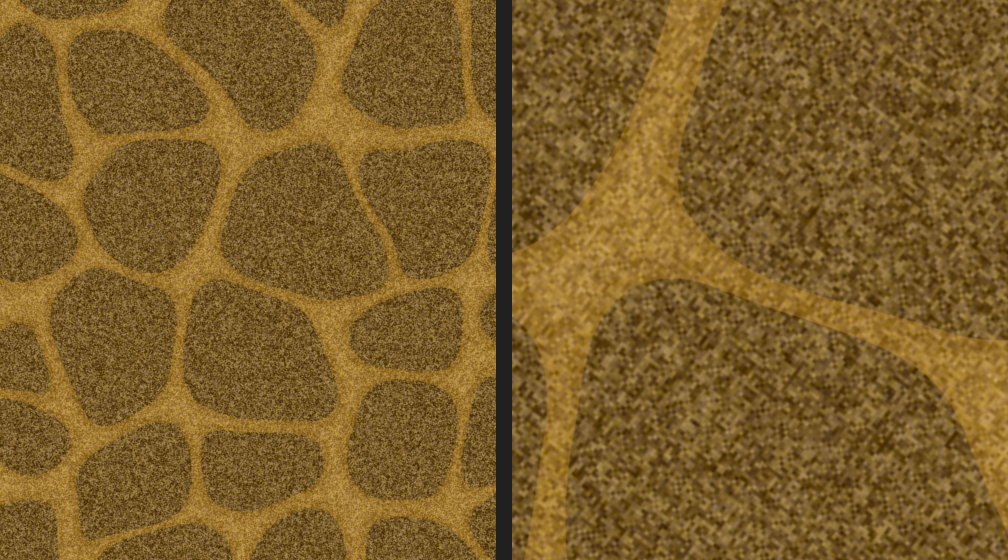
Left: the whole. Right: its middle third, enlarged.
Reproduce this pattern procedurally as a WebGL 1 fragment shader.

```glsl
precision highp float;
// Grainy brown pebble-shaped patches separated by a network of golden seams.

uniform vec2 u_resolution;

#define CELLS 4.4          // patches per canvas height
#define JITTER 0.78        // irregularity of patch centres
#define WARP 0.30          // bending of the outlines
#define ROUNDING 10.0      // lower values give rounder corners
#define SEAM 0.034         // half width of a seam, in patches
#define GRAIN_SCALE 430.0  // grains per canvas height
#define PATCH_GRAIN 0.30
#define SEAM_GRAIN 0.21
#define PATCH_COLOR vec3(0.458, 0.348, 0.158)
#define SEAM_EDGE_COLOR vec3(0.590, 0.438, 0.165)
#define SEAM_CORE_COLOR vec3(0.655, 0.503, 0.225)

float hash(vec2 p) {
  vec3 q = fract(vec3(p.xyx) * 0.1031);
  q += dot(q, q.yzx + 33.33);
  return fract((q.x + q.y) * q.z);
}

vec2 hash2(vec2 p) {
  return vec2(hash(p + 17.0), hash(p + 71.0));
}

float valueNoise(vec2 p) {
  vec2 cell = floor(p);
  vec2 f = fract(p);
  f = f * f * (3.0 - 2.0 * f);
  float low = mix(hash(cell), hash(cell + vec2(1.0, 0.0)), f.x);
  float high = mix(hash(cell + vec2(0.0, 1.0)), hash(cell + 1.0), f.x);
  return mix(low, high, f.y);
}

vec2 patchCentre(vec2 cell) {
  return cell + 0.5 + JITTER * (hash2(cell) - 0.5);
}

// Smoothed distance from p to the borders of its Voronoi cell.
float borderDistance(vec2 p) {
  vec2 base = floor(p);
  vec2 nearest = base;
  float nearestDist = 100.0;
  for (int y = -1; y <= 1; y++) {
    for (int x = -1; x <= 1; x++) {
      vec2 cell = base + vec2(float(x), float(y));
      vec2 toCentre = patchCentre(cell) - p;
      float dist = dot(toCentre, toCentre);
      if (dist < nearestDist) {
        nearestDist = dist;
        nearest = cell;
      }
    }
  }

  // A soft minimum over all bisectors rounds the corners.
  vec2 centre = patchCentre(nearest);
  float sum = 0.0;
  for (int y = -2; y <= 2; y++) {
    for (int x = -2; x <= 2; x++) {
      if (x == 0 && y == 0) continue;
      vec2 other = patchCentre(nearest + vec2(float(x), float(y)));
      float d = dot(0.5 * (centre + other) - p, normalize(other - centre));
      sum += exp(-ROUNDING * d);
    }
  }
  return -log(sum) / ROUNDING;
}

// Fine speckle with a weaker coarse layer, centred on zero.
float grain(vec2 p) {
  float fine = valueNoise(p) - 0.5;
  float coarse = valueNoise(p * 0.47 + 90.0) - 0.5;
  return fine + 0.5 * coarse;
}

void main() {
  vec2 uv = gl_FragCoord.xy / u_resolution.y;
  vec2 p = uv * CELLS + vec2(11.3, 5.7);

  // Bend the plane so that some outlines become kidney-shaped.
  vec2 bend = vec2(valueNoise(p * 1.6 + 40.0), valueNoise(p * 1.6 + 63.0));
  float seamWidth = SEAM * (0.6 + 0.8 * valueNoise(p * 1.3 + 25.0));
  float d = borderDistance(p + WARP * (bend - 0.5)) - seamWidth;

  // Patch mask and seam shading, lighter where seams widen.
  float pixel = CELLS / u_resolution.y;
  float inside = smoothstep(-pixel, pixel, d);
  float core = smoothstep(0.0, 0.09, -d);
  vec3 color = mix(SEAM_EDGE_COLOR, SEAM_CORE_COLOR, core);
  color = mix(color, PATCH_COLOR, inside);

  // Speckle on a rotated lattice, with a small yellow-blue variation.
  vec2 g = mat2(0.8, 0.6, -0.6, 0.8) * uv * GRAIN_SCALE + 500.0;
  float strength = mix(SEAM_GRAIN, PATCH_GRAIN, inside);
  color += strength * grain(g) * vec3(1.0, 0.97, 0.8);
  color.b += 0.10 * (valueNoise(g * 0.8 + 300.0) - 0.5);

  gl_FragColor = vec4(clamp(color, 0.0, 1.0), 1.0);
}
```
